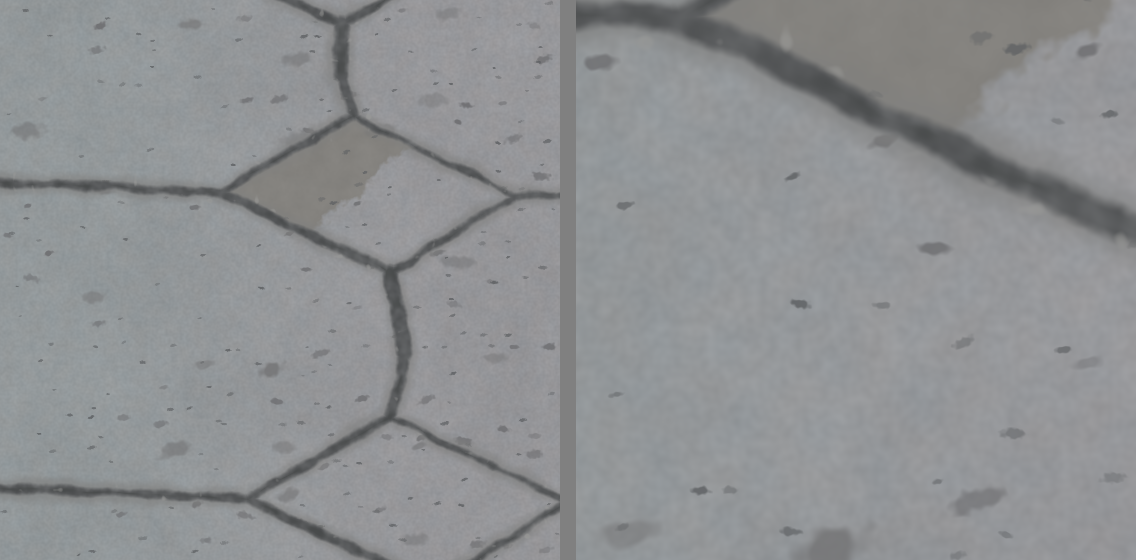
Left, the full canvas; right, a detail of the centre.
This texture is drawn by a Shadertoy shader. Its source:

```glsl
// Worn grey concrete paving: large slabs meeting at small diamond stones.
// Rows of diamonds recede upward; segment distances give the dirty joints,
// and gradient noise gives the mottling, stains, grain and scattered pits.

vec2 hash2(vec2 p) {
    vec3 q = fract(p.xyx * vec3(0.1031, 0.1030, 0.0973));
    q += dot(q, q.yzx + 33.33);
    return fract((q.xx + q.yz) * q.zy);
}

float corner(vec2 cell, vec2 offset) {
    float angle = 6.2832 * hash2(cell + 71.0).x;
    return dot(vec2(cos(angle), sin(angle)), offset);
}

float gradientNoise(vec2 p) {
    vec2 i = floor(p), f = fract(p), e = vec2(1, 0);
    vec2 u = f * f * f * (f * (f * 6.0 - 15.0) + 10.0);
    return mix(mix(corner(i, f), corner(i + e.xy, f - e.xy), u.x),
               mix(corner(i + e.yx, f - e.yx), corner(i + 1.0, f - 1.0), u.x), u.y);
}

float fbm(vec2 p) {
    float sum = 0.0, gain = 1.0;
    for (int i = 0; i < 4; i++) {
        sum += gain * gradientNoise(p);
        p = mat2(1.6, 1.2, -1.2, 1.6) * p + 17.3;
        gain *= 0.55;
    }
    return sum;
}

float segment(vec2 p, vec2 a, vec2 b) {
    vec2 ab = b - a;
    return length(p - a - ab * clamp(dot(p - a, ab) / dot(ab, ab), 0.0, 1.0));
}

vec2 rowCentre(float row) {
    return vec2(0.66 - 0.077 * row - 0.007 * row * row,
                0.653 + 0.4895 * row - 0.0585 * row * row);
}

// Distance to the joint edges: negative inside the dirt.
float joints(vec2 p) {
    float d = 1.0;
    for (float row = -1.0; row < 1.5; row++) {
        vec2 c = rowCentre(row);
        float size = 1.0 - 0.08 * row;
        vec2 left = c + size * vec2(-0.267, 0.004), right = c + size * vec2(0.262, -0.002);
        vec2 top = c + size * vec2(-0.031, 0.140), bottom = c + size * vec2(0.037, -0.140);

        // Sides of the diamond
        d = min(d, segment(p, left, top) - 0.0075);
        d = min(d, segment(p, top, right) - 0.0055);
        d = min(d, segment(p, right, bottom) - 0.0065);
        d = min(d, segment(p, bottom, left) - 0.0085);

        // Level joints to the neighbouring diamonds
        d = min(d, segment(p, left, left + vec2(-0.5, 0.022)) - 0.0075);
        d = min(d, segment(p, right, right + vec2(0.3, 0.0)) - 0.006);

        // Crooked upright joint, thinner in its lower part
        vec2 above = rowCentre(row + 1.0) + (0.92 - 0.08 * row) * vec2(0.037, -0.140);
        vec2 knee = mix(top, above, 0.45) - vec2(0.012 + 0.039 * row, 0.0);
        d = min(d, segment(p, top, knee) - 0.009);
        d = min(d, segment(p, knee, above) - 0.0135);
    }
    return d;
}

// Flat, ragged pits scattered on a jittered grid.
float pits(vec2 p, float cells, float share, float radius) {
    vec2 home = floor(p * cells);
    float ragged = 0.5 * gradientNoise(p * 0.9 / radius) + 0.5 * gradientNoise(p * 2.2 / radius);
    float cover = 0.0;
    for (int k = 0; k < 9; k++) {
        vec2 cell = home + vec2(k % 3, k / 3) - 1.0;
        vec2 place = hash2(cell + cells), kind = hash2(cell + cells * 3.7);
        vec2 q = p - (cell + 0.15 + 0.7 * place) / cells;
        float tilt = mix(-0.25, 0.45, kind.y);
        q = mat2(cos(tilt), -sin(tilt), sin(tilt), cos(tilt)) * q;
        float r = radius * mix(0.55, 1.2, fract(kind.y * 7.3));
        float edge = length(q / vec2(r, 0.45 * r)) + ragged;
        float present = step(kind.x, share * (0.55 + 0.75 * cell.x / cells));
        float strength = mix(0.45, 1.0, fract(kind.y * 13.1));
        cover = max(cover, present * strength * smoothstep(1.25, 0.55, edge));
    }
    return cover;
}

void mainImage(out vec4 fragColor, in vec2 fragCoord) {
    vec2 uv = fragCoord / iResolution.y;
    float mottle = fbm(uv * 5.0), dirt = fbm(uv * 22.0 + 9.0);

    // Concrete: cool on the left, slightly warmer on the right
    vec3 colour = mix(vec3(0.575, 0.597, 0.605), vec3(0.587, 0.588, 0.600), smoothstep(0.1, 0.8, uv.x));
    colour += 0.018 * mottle + 0.014 * dirt;
    colour += 0.020 * gradientNoise(uv * 95.0) + 0.022 * gradientNoise(uv * 190.0);
    colour += vec3(0.012, 0.0, -0.008) * gradientNoise(uv * 38.0);

    // Brown damp stain over one half of the middle diamond
    vec2 q = uv - rowCentre(0.0);
    float b = (q.y + 0.011 * q.x) / 0.14, a = (q.x + 0.035 * b) / 0.265;
    float inside = smoothstep(1.0, 0.97, abs(a) + abs(b));
    float stain = smoothstep(-0.006, 0.012, q.y - 0.92 * q.x - 0.02 + 0.035 * dirt);
    colour = mix(colour, vec3(0.505, 0.495, 0.475) + 0.02 * dirt, 0.85 * inside * stain);

    // Pits, from broad faint scars to small dark holes
    colour = mix(colour, vec3(0.44, 0.44, 0.445), 0.75 * pits(uv, 7.0, 0.33, 0.027));
    colour = mix(colour, vec3(0.41, 0.41, 0.42), 0.8 * pits(uv, 15.0, 0.24, 0.014));
    colour = mix(colour, vec3(0.36, 0.37, 0.38), 0.8 * pits(uv, 38.0, 0.13, 0.0065));

    // Joints: dusty margin, dirt and a broken dark core
    vec2 wobble = vec2(gradientNoise(uv * 17.0), gradientNoise(uv * 17.0 + 40.0));
    float d = joints(uv + 0.007 * wobble) + 0.0035 * dirt;
    colour = mix(colour, vec3(0.50, 0.50, 0.495), 0.6 * smoothstep(0.020, 0.0, d + 0.006 * mottle));
    vec3 soil = vec3(0.355, 0.362, 0.368) + 0.045 * dirt + 0.05 * gradientNoise(uv * 80.0);
    colour = mix(colour, soil, smoothstep(0.004, -0.004, d));
    float core = smoothstep(-0.002, -0.008, d) * smoothstep(-0.25, 0.35, gradientNoise(uv * 30.0 + 5.0));
    colour = mix(colour, vec3(0.27, 0.28, 0.28), 0.75 * core);

    // Pale grit caught along the joints
    float grit = smoothstep(0.38, 0.6, gradientNoise(uv * 60.0 + 3.0)) * smoothstep(0.025, 0.005, abs(d));
    colour = mix(colour, vec3(0.62, 0.62, 0.61), 0.5 * grit);

    fragColor = vec4(colour, 1.0);
}
```
